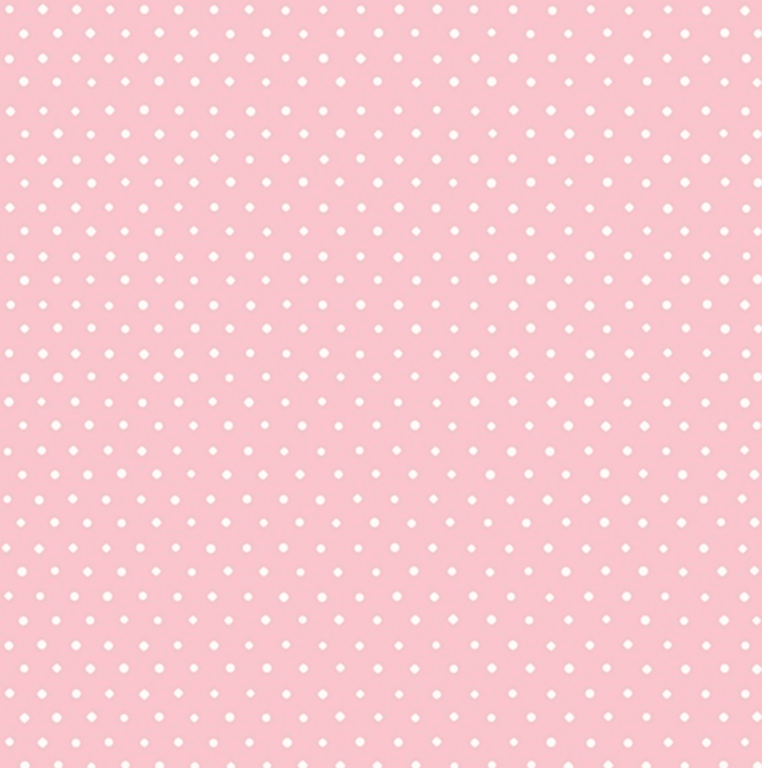
A WebGL 1 fragment shader for this pattern:

```glsl
precision highp float;
// Pink cotton with staggered rows of small white dots, slightly uneven in print.

uniform vec2 u_resolution;

const float CANVAS_ROWS = 31.605; // canvas height measured in dot rows
const float MARGIN = 0.41;        // offset of the first row and column
const float COLUMN_STEP = 0.687;  // half-column pitch at the left edge
const float COLUMN_GROWTH = 0.00175;
const float DOT_RADIUS = 0.17;

const vec3 PINK = vec3(0.988, 0.767, 0.800);
const vec3 DULL_PINK = vec3(0.962, 0.778, 0.802);
const vec3 HALO_GREY = vec3(0.895, 0.775, 0.770);
const vec3 DOT_WHITE = vec3(1.0, 0.985, 0.975);

vec2 hash2(vec2 p) {
    vec3 q = fract(p.xyx * vec3(0.1031, 0.1030, 0.0973));
    q += dot(q, q.yzx + 33.33);
    return fract((q.xx + q.yz) * q.zy);
}

float cornerSlope(vec2 cell, vec2 corner, vec2 f) {
    return dot(hash2(cell + corner) * 2.0 - 1.0, f - corner);
}

float gradientNoise(vec2 p) {
    vec2 cell = floor(p);
    vec2 f = fract(p);
    vec2 u = f * f * (3.0 - 2.0 * f);
    float low = mix(cornerSlope(cell, vec2(0, 0), f), cornerSlope(cell, vec2(1, 0), f), u.x);
    float high = mix(cornerSlope(cell, vec2(0, 1), f), cornerSlope(cell, vec2(1, 1), f), u.x);
    return mix(low, high, u.y);
}

// Height of a row, counted down from the top.
float rowHeight(float row, float parity) {
    return MARGIN + row + 0.144 * step(3.5, row) - 0.037 * parity;
}

// Position of a half-column; the pitch widens to the right and wavers.
float columnPosition(float k, float row, float parity) {
    float x = MARGIN + COLUMN_STEP * k + COLUMN_GROWTH * k * k;
    float sag = (row - 21.0) / 3.7;
    x -= 0.103 * sin(6.2832 * k / 40.0) + 0.07 * parity;
    return x - 0.144 * exp(-sag * sag) - 0.25 * step(40.5, k);
}

// Nearest half-column with the parity of its row.
float nearestColumn(float x, float parity) {
    float root = COLUMN_STEP * COLUMN_STEP + 4.0 * COLUMN_GROWTH * (x - MARGIN);
    float k = (sqrt(max(root, 0.0)) - COLUMN_STEP) / (2.0 * COLUMN_GROWTH);
    return 2.0 * floor((k - parity) * 0.5 + 0.5) + parity;
}

// Signed distance to a dot that leans from round towards diamond.
float dotDistance(vec2 q, float radius, float squareness) {
    float diamond = 0.82 * (abs(q.x) + abs(q.y));
    return mix(length(q), diamond, squareness) - radius;
}

// Signed distance to the closest dot in the three rows around p.
float dotField(vec2 p) {
    float nearest = 10.0;
    for (int i = -1; i <= 1; i++) {
        float row = floor(p.y) + float(i);
        float parity = mod(row, 2.0);
        float k = nearestColumn(p.x, parity);
        vec2 center = vec2(columnPosition(k, row, parity), rowHeight(row, parity));
        vec2 seed = vec2(k, row) + 7.0;
        vec2 jitter = (hash2(seed) - 0.5) * 0.07;
        vec2 wear = hash2(seed + 61.0);
        float radius = DOT_RADIUS * mix(0.88, 1.1, wear.x);
        nearest = min(nearest, dotDistance(p - center - jitter, radius, 0.6 * wear.y));
    }
    return nearest;
}

// Mottled pink ground.
vec3 cloth(vec2 p) {
    float mottle = gradientNoise(p * 4.5) + 0.5 * gradientNoise(p * 9.0 + 17.0);
    return mix(PINK, DULL_PINK, smoothstep(-0.05, 0.4, mottle));
}

void main() {
    float scale = CANVAS_ROWS / u_resolution.y;
    vec2 p = vec2(gl_FragCoord.x, u_resolution.y - gl_FragCoord.y) * scale;
    float d = dotField(p);

    // Broken grey fringe around each dot
    float ring = (d - 0.085) / 0.06;
    float fringe = exp(-ring * ring) * (0.42 + 0.6 * gradientNoise(p * 6.0 + 5.0));
    vec3 color = mix(cloth(p), HALO_GREY, clamp(fringe, 0.0, 1.0));

    // Soft printed dot
    float edge = max(0.065, 0.75 * scale);
    color = mix(color, DOT_WHITE, 1.0 - smoothstep(-edge, edge, d));
    gl_FragColor = vec4(color, 1.0);
}
```
